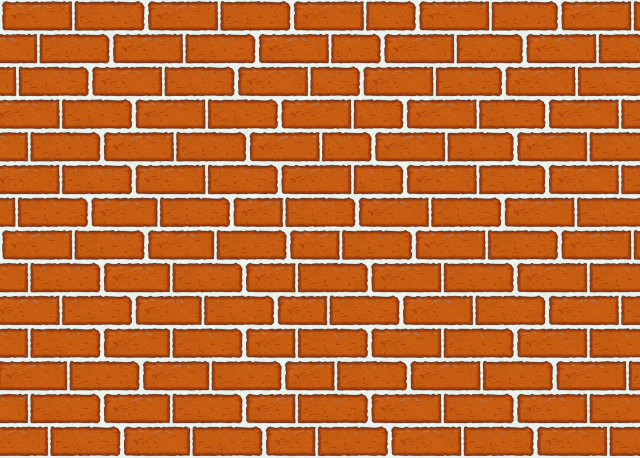
A WebGL 1 fragment shader for this texture:

```glsl
precision highp float;
// Orange brick wall: fourteen courses of bricks that alternate a straight joint
// with a ragged one. Each course has its own offset, one cut brick and one
// slightly narrow brick; bricks are noisy rounded boxes with dark, chipped rims.
uniform vec2 u_resolution;

// Wall units: the canvas is 768 wide
const vec2 WALL = vec2(768.0, 549.0);
const float COURSES = 14.0;
const float FULL_WIDTH = 87.5;
const float NARROW_WIDTH = 83.0;
const float CUT_WIDTH = 63.0;

const vec3 MORTAR = vec3(0.92, 0.95, 0.93);
const vec3 MORTAR_SHADE = vec3(0.69, 0.65, 0.59);
const vec3 CLAY = vec3(0.78, 0.365, 0.07);
const vec3 BURNT = vec3(0.62, 0.21, 0.04);
const vec3 RIM = vec3(0.38, 0.22, 0.16);
const vec3 CHIP = vec3(0.70, 0.47, 0.33);

float hash(vec2 p) {
  return fract(sin(dot(p, vec2(127.1, 311.7))) * 43758.5);
}

float noise(vec2 p) {
  vec2 i = floor(p);
  vec2 f = fract(p);
  f = f * f * (3.0 - 2.0 * f);
  float low = mix(hash(i), hash(i + vec2(1.0, 0.0)), f.x);
  float high = mix(hash(i + vec2(0.0, 1.0)), hash(i + vec2(1.0, 1.0)), f.x);
  return mix(low, high, f.y);
}

// Component i of v, or zero when i is outside 0..3
float pick(vec4 v, float i) {
  return dot(v, vec4(equal(vec4(i), vec4(0.0, 1.0, 2.0, 3.0))));
}

// First straight joint of a course, counted from the top
float courseStart(float row) {
  return pick(vec4(88.0, 46.0, 21.0, 73.0), row)
       + pick(vec4(35.0, 73.0, 20.0, 88.0), row - 4.0)
       + pick(vec4(35.0, 73.0, 35.0, 82.0), row - 8.0)
       + pick(vec4(35.0, 59.0, 0.0, 0.0), row - 12.0);
}

float brickWidth(float index, float row) {
  bool upper = row < 6.0;
  if (index == (upper ? 4.0 : 3.0)) return CUT_WIDTH;
  if (index == (upper ? 6.0 : 1.0)) return NARROW_WIDTH;
  return FULL_WIDTH;
}

// Signed distance to a brick; q.x runs inward from its ragged end
float brickDistance(vec2 q, float width, float height, float seed) {
  vec2 low = vec2(2.7, 2.9);
  vec2 high = vec2(width - 1.8, height - 2.2);
  vec2 c = q - 0.5 * (low + high);
  float radius = c.x < 0.0 ? (c.y > 0.0 ? 6.0 : 3.0) : 1.2;
  vec2 e = abs(c) - 0.5 * (high - low) + radius;
  float box = length(max(e, 0.0)) + min(max(e.x, e.y), 0.0) - radius;
  float roughness = 0.8 + 1.5 * exp(-q.x / 6.0)
                  + 0.9 * smoothstep(0.7, 1.0, q.y / height);
  return box + roughness * (noise(q * 0.3 + seed) - 0.45);
}

vec3 brickColor(vec2 q, float d, float height, float seed) {
  // Mottled clay with fine horizontal grain
  float grain = noise(q * vec2(0.28, 0.55) + seed);
  float mottle = noise(q * vec2(0.08, 0.16) + seed + 7.0);
  vec3 color = CLAY * (0.94 + 0.07 * grain + 0.05 * mottle);
  color = mix(color, BURNT, 0.6 * smoothstep(0.72, 0.95, grain));

  // Pale chips scattered below the top edge
  float band = smoothstep(0.62, 0.8, q.y / height) * smoothstep(6.0, 18.0, q.x);
  float chips = smoothstep(0.64, 0.82, noise(q * vec2(0.32, 0.5) + seed + 23.0));
  color = mix(color, CHIP, 0.75 * band * chips);

  // Burnt border, darkest along the lower and upper edges
  float ends = smoothstep(0.2, 0.45, abs(q.y / height - 0.5));
  float wear = 0.65 + 0.35 * noise(q * 0.35 + seed + 41.0);
  color = mix(color, BURNT, wear * smoothstep(-5.0, -1.8, d));
  return mix(color, RIM, wear * mix(0.6, 1.0, ends) * smoothstep(-2.3, -0.4, d));
}

void main() {
  vec2 p = gl_FragCoord.xy / u_resolution * WALL;
  float pixel = WALL.x / u_resolution.x;
  float height = WALL.y / COURSES;
  float row = clamp(floor((WALL.y - p.y) / height), 0.0, COURSES - 1.0);

  // Walk along the course to the brick that holds this point
  float left = courseStart(row) - 2.0 * FULL_WIDTH;
  float width = FULL_WIDTH;
  float index = -2.0;
  for (int i = 0; i < 14; i++) {
    width = brickWidth(index, row);
    if (p.x < left + width) break;
    left += width;
    index += 1.0;
  }

  // Odd bricks are ragged on the left, even bricks on the right
  float odd = mod(index, 2.0);
  float x = p.x - left;
  vec2 q = vec2(odd > 0.5 ? x : width - x, p.y - (COURSES - 1.0 - row) * height);
  float seed = 11.0 + 50.0 * odd;

  float d = brickDistance(q, width, height, seed);
  vec3 mortar = mix(MORTAR_SHADE, MORTAR, smoothstep(-0.3, 1.3, d));
  mortar *= 0.98 + 0.04 * noise(p * 0.3);
  float cover = smoothstep(0.5 * pixel, -0.5 * pixel, d);
  gl_FragColor = vec4(mix(mortar, brickColor(q, d, height, seed), cover), 1.0);
}
```
